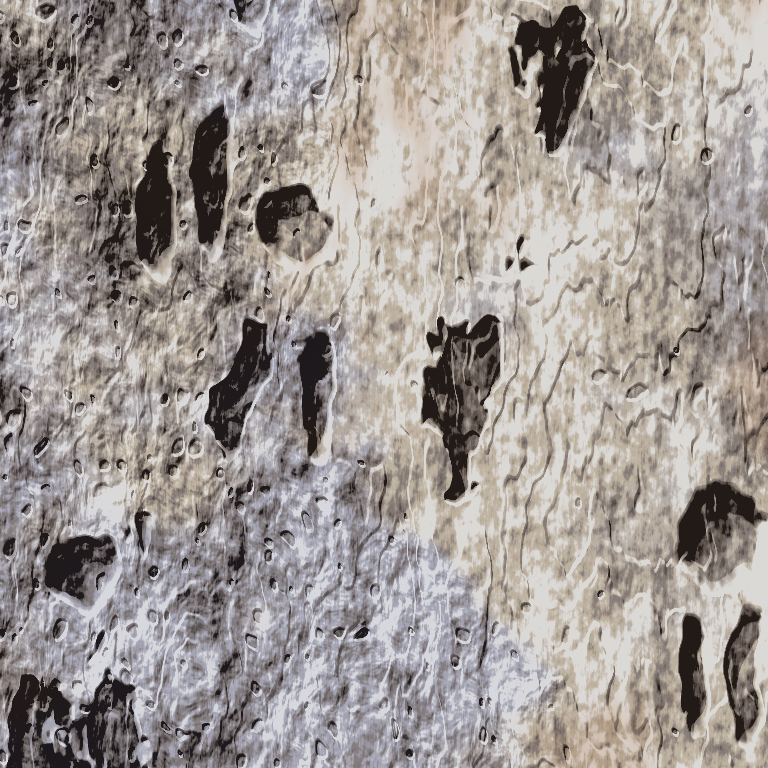
A WebGL 1 fragment shader for this texture:

```glsl
precision highp float;
uniform vec2 u_resolution;

const vec3 HOLLOW = vec3(0.13, 0.10, 0.085);
const vec3 BARK = vec3(0.36, 0.32, 0.29);
const vec3 WOOD = vec3(0.53, 0.49, 0.47);
const vec3 ASH = vec3(0.66, 0.65, 0.68);
const vec3 TAN = vec3(0.74, 0.69, 0.62);
const vec3 PALE = vec3(0.86, 0.85, 0.84);
const vec3 RUST = vec3(0.55, 0.37, 0.23);
const vec2 TO_LIGHT = vec2(-0.45, 0.89);

float hash(vec2 p) {
  return fract(sin(dot(p, vec2(127.1, 311.7))) * 43758.5453);
}

float noise(vec2 p) {
  vec2 cell = floor(p), f = fract(p);
  f = f * f * (3.0 - 2.0 * f);
  float low = mix(hash(cell), hash(cell + vec2(1.0, 0.0)), f.x);
  float high = mix(hash(cell + vec2(0.0, 1.0)), hash(cell + 1.0), f.x);
  return mix(low, high, f.y);
}

float fbm(vec2 p) {
  float sum = 0.0, gain = 0.516;
  for (int i = 0; i < 5; i++) {
    sum += gain * noise(p);
    p = mat2(0.96, 0.28, -0.28, 0.96) * p * 2.03 + 17.3;
    gain *= 0.5;
  }
  return sum;
}

// Scattered oval openings, one per chosen grid cell
float pits(vec2 p, vec2 grid, float density, float seed) {
  vec2 q = p * grid, cell = floor(q) + seed;
  float radius = mix(0.15, 0.38, hash(cell + 3.1));
  vec2 jitter = vec2(hash(cell + 5.7), hash(cell + 9.2)) - 0.5;
  float d = length(fract(q) - 0.5 - jitter * (1.0 - 2.0 * radius)) / radius;
  return (1.0 - smoothstep(0.75, 1.05, d)) * step(hash(cell), density);
}

// 1 on the crumbling side, 0 on the smoother plates
float crumbling(vec2 p) {
  float border = mix(0.74, 0.42, smoothstep(0.05, 0.5, p.y));
  return 1.0 - smoothstep(-0.06, 0.06, p.x - border + 0.35 * (fbm(p * 6.0) - 0.5));
}

vec2 ragged(vec2 p) {
  vec2 q = p * vec2(26.0, 15.0);
  return p + 0.022 * (vec2(noise(q), noise(q + 41.0)) - 0.5)
           + 0.008 * (vec2(noise(q * 3.1), noise(q * 3.1 + 23.0)) - 0.5);
}

// Deep hollows, long cracks and round bore holes
float cavities(vec2 p, float rough) {
  vec2 q = ragged(p);
  float limit = mix(0.385, 0.30, rough);
  float hollow = 1.0 - smoothstep(limit - 0.02, limit, fbm(q * vec2(5.0, 3.0) + 8.4));
  float crack = pits(q, vec2(13.0, 3.3), 0.11, 20.0);
  float bore = pits(q, vec2(6.0, 5.0), 0.16, 70.0);
  return max(hollow, max(crack, bore));
}

float relief(vec2 p, float rough) {
  vec2 q = ragged(p);
  float layers = fbm(q * vec2(8.0, 2.6) + 31.0) * 8.0;
  float plates = floor(layers) + smoothstep(0.0, 0.14, fract(layers));
  float height = 0.013 * plates * (1.0 - 0.45 * rough);
  height += 0.055 * fbm(p * vec2(12.0, 8.0));
  height += mix(0.007, 0.034, rough) * fbm(q * vec2(40.0, 24.0));
  height += 0.007 * fbm(p * vec2(95.0, 16.0));
  height -= 0.018 * pits(q, vec2(44.0, 32.0), 0.04 + 0.2 * rough, 130.0);
  return height - 0.09 * cavities(p, rough);
}

vec3 woodColor(float tone, float warmth) {
  vec3 color = mix(HOLLOW, BARK, smoothstep(0.06, 0.21, tone));
  color = mix(color, WOOD, smoothstep(0.21, 0.42, tone));
  color = mix(color, mix(ASH, TAN, warmth), smoothstep(0.42, 0.67, tone));
  return mix(color, PALE, smoothstep(0.67, 0.92, tone));
}

void main() {
  vec2 p = gl_FragCoord.xy / min(u_resolution.x, u_resolution.y);
  float rough = crumbling(p);
  float cavity = cavities(p, rough);
  float height = relief(p, rough);

  // Light on slopes and shadows below overhanging edges
  float slope = (height - relief(p + TO_LIGHT * 0.003, rough)) / 0.003;
  float shadow = 0.0;
  for (int i = 1; i <= 5; i++) {
    float reach = 0.007 * float(i);
    float blocker = relief(p + TO_LIGHT * reach, rough) - height - 0.75 * reach;
    shadow = max(shadow, smoothstep(0.0, 0.02, blocker));
  }

  // Weathering, grit and vertical fibres
  float stain = fbm(p * vec2(7.0, 4.5) + 57.0) - 0.5;
  float grit = fbm(p * vec2(120.0, 75.0)) - 0.5;
  float fibre = fbm(p * vec2(70.0, 9.0) + 13.0) - 0.5;
  float tone = mix(0.70, 0.60, rough) + 1.0 * stain + 0.7 * grit + 0.5 * fibre;
  tone += 0.30 * clamp(slope, -1.1, 1.1) - 0.27 * shadow;
  tone -= cavity * 0.42;

  float warmth = smoothstep(0.35, 0.62, fbm(p * 5.0 + 90.0) + 0.18 - 0.28 * rough);
  vec3 color = woodColor(tone, warmth);
  float rust = smoothstep(0.5, 0.66, fbm(p * vec2(9.0, 4.0) + 120.0));
  rust *= (1.0 - rough) * (0.25 + 0.45 * cavity);
  color = mix(color, RUST * (0.3 + tone), rust * smoothstep(0.1, 0.4, tone));
  color += rough * (1.0 - warmth) * vec3(-0.015, -0.004, 0.025);
  gl_FragColor = vec4(clamp(color, 0.0, 1.0), 1.0);
}
```
